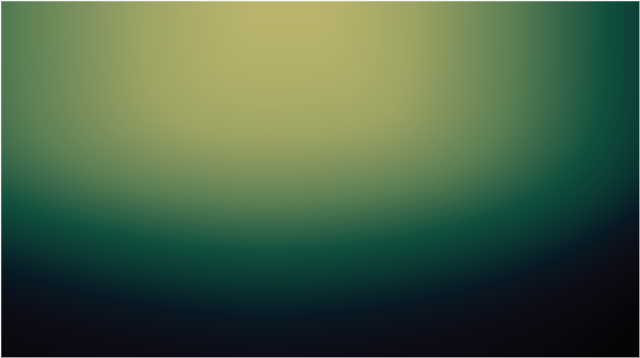
Give the GLSL for this background, as a WebGL 1 fragment shader.

```glsl
precision highp float;
// A soft olive glow at the top sinks through green and teal into near black.
// Sideways and downward falloffs join into one depth value, which a colour
// ramp then paints; a hairline pale frame closes the edges.

uniform vec2 u_resolution;

// Ramp colours, from the core of the glow to the darkest depth
const vec3 GOLD   = vec3(0.73, 0.71, 0.42);
const vec3 OLIVE  = vec3(0.61, 0.64, 0.39);
const vec3 MOSS   = vec3(0.36, 0.50, 0.33);
const vec3 GREEN  = vec3(0.06, 0.31, 0.24);
const vec3 TEAL   = vec3(0.04, 0.22, 0.20);
const vec3 NAVY   = vec3(0.03, 0.10, 0.14);
const vec3 PLUM   = vec3(0.05, 0.05, 0.09);
const vec3 BLACK  = vec3(0.02, 0.02, 0.03);
const vec3 FRAME  = vec3(0.97, 0.98, 0.97);

// Sideways falloff
const float GLOW_X      = 0.45;
const float GLOW_ROUND  = 0.06;
const float LEFT_SLOPE  = 1.10;
const float RIGHT_SLOPE = 1.35;

// Downward falloff, lifted towards both sides like a bowl
const float FALL_MIDDLE = 0.635;
const float FALL_SLOPE  = 5.6;
const float BOWL_X      = 0.42;
const float BOWL_ROUND  = 0.10;
const float BOWL_LIFT   = 0.26;

// How tightly the two falloffs join
const float JOIN_POWER = 3.0;

// Frame widths as parts of the canvas height
const float FRAME_LEFT_TOP     = 0.0035;
const float FRAME_RIGHT_BOTTOM = 0.0017;

// Distance with a rounded tip, zero at the centre
float softAbs(float x, float roundness) {
  return sqrt(x * x + roundness * roundness) - roundness;
}

// Depth away from the glow: 0 at its core, 1 in the dark
float glowDepth(vec2 uv) {
  float offset = uv.x - GLOW_X;
  float slope = offset < 0.0 ? LEFT_SLOPE : RIGHT_SLOPE;
  float across = slope * softAbs(offset, GLOW_ROUND);

  float fall = 1.0 - uv.y + BOWL_LIFT * softAbs(uv.x - BOWL_X, BOWL_ROUND);
  float down = 1.0 / (1.0 + exp(-FALL_SLOPE * (fall - FALL_MIDDLE)));

  return pow(pow(across, JOIN_POWER) + pow(down, JOIN_POWER), 1.0 / JOIN_POWER);
}

// Linear progress from a to b
float ramp(float a, float b, float x) {
  return clamp((x - a) / (b - a), 0.0, 1.0);
}

vec3 depthColor(float depth) {
  vec3 color = mix(GOLD, OLIVE, ramp(0.03, 0.20, depth));
  color = mix(color, MOSS,  ramp(0.20, 0.40, depth));
  color = mix(color, GREEN, ramp(0.40, 0.60, depth));
  color = mix(color, TEAL,  ramp(0.60, 0.70, depth));
  color = mix(color, NAVY,  ramp(0.70, 0.80, depth));
  color = mix(color, PLUM,  ramp(0.80, 0.88, depth));
  return mix(color, BLACK,  ramp(0.88, 1.00, depth));
}

// Smooth coverage of the frame
float frameCover(vec2 uv) {
  vec2 size = vec2(u_resolution.x / u_resolution.y, 1.0);
  vec2 nearEdge = vec2(uv.x, 1.0 - uv.y) * size;
  vec2 farEdge = vec2(1.0 - uv.x, uv.y) * size;
  float inset = max(FRAME_LEFT_TOP - min(nearEdge.x, nearEdge.y),
                    FRAME_RIGHT_BOTTOM - min(farEdge.x, farEdge.y));
  return clamp(inset * u_resolution.y + 0.5, 0.0, 1.0);
}

void main() {
  vec2 uv = gl_FragCoord.xy / u_resolution;
  vec3 color = depthColor(glowDepth(uv));
  gl_FragColor = vec4(mix(color, FRAME, frameCover(uv)), 1.0);
}
```
